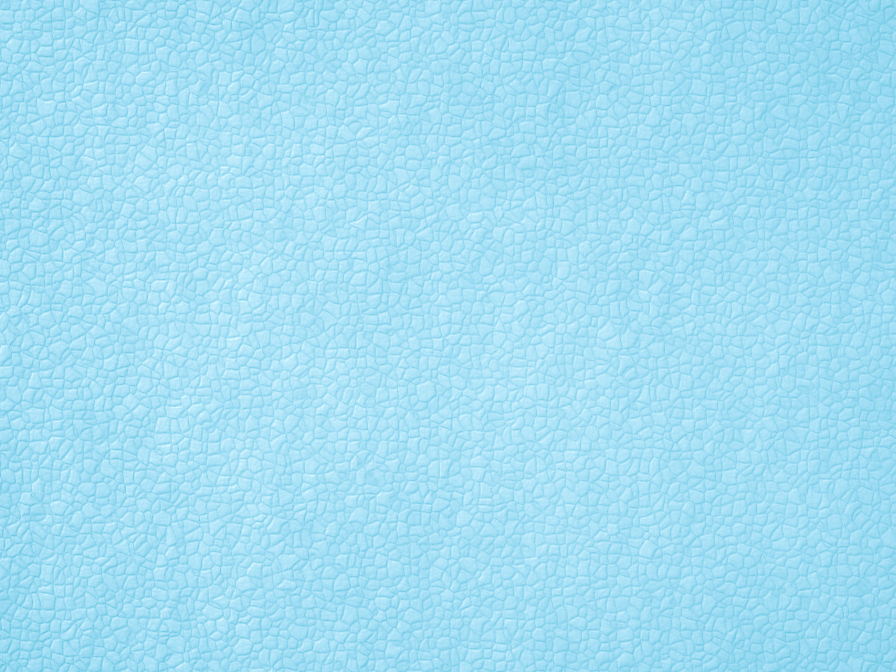
A WebGL 2 fragment shader for this texture:

```glsl
#version 300 es
precision highp float;
// Pale blue pebbled leather: weighted Voronoi grains of mixed size form a
// height field, which is lit from the upper left by a finite difference.
// A wide soft glow and faint steep wrinkles vary the tone over the sheet.
uniform vec2 u_resolution;
out vec4 fragColor;

vec2 hash2(vec2 p) {
  return fract(sin(vec2(dot(p, vec2(127.1, 311.7)), dot(p, vec2(269.5, 183.3)))) * 43758.5453);
}

float noise(vec2 p) {
  vec2 i = floor(p), f = fract(p);
  f = f * f * (3.0 - 2.0 * f);
  float low = mix(hash2(i).x, hash2(i + vec2(1, 0)).x, f.x);
  float high = mix(hash2(i + vec2(0, 1)).x, hash2(i + vec2(1, 1)).x, f.x);
  return mix(low, high, f.y);
}

// Rounded grains with narrow creases; random weights make sizes uneven.
float grains(vec2 p) {
  vec2 cell = floor(p);
  float nearest = 9.0, second = 9.0, rise = 0.0;
  for (int y = -1; y <= 1; y++) {
    for (int x = -1; x <= 1; x++) {
      vec2 id = cell + vec2(x, y);
      vec2 jitter = hash2(id);
      float size = hash2(id + 57.3).x;
      float d = length(id + 0.1 + 0.8 * jitter - p) - 0.4 * size * size;
      if (d < nearest) {
        second = nearest;
        nearest = d;
        rise = size;
      } else {
        second = min(second, d);
      }
    }
  }
  return (1.0 - exp(-4.5 * (second - nearest))) * (0.7 + 0.4 * rise);
}

float leatherHeight(vec2 p) {
  vec2 warp = vec2(noise(p * 48.0), noise(p * 48.0 + 31.7)) - 0.5;
  vec2 q = p + 0.009 * warp;
  float wrinkle = noise(mat2(0.97, 0.24, -0.24, 0.97) * q * vec2(55.0, 13.0));
  return grains(q * 64.0) + 0.28 * grains(q * 118.0 + 19.0) + 0.45 * wrinkle;
}

void main() {
  vec2 uv = gl_FragCoord.xy / u_resolution;
  vec2 p = gl_FragCoord.xy / u_resolution.y;

  // Slope towards the light
  vec2 toLight = 0.0017 * normalize(vec2(-0.6, 0.8));
  float behind = leatherHeight(p - toLight);
  float ahead = leatherHeight(p + toLight);
  float slope = behind - ahead;
  float level = 0.5 * (behind + ahead);

  // Tone from 0 (deep creases) to 4 (lit crowns)
  float relief = 1.9 * slope + 1.1 * (level - 1.05);
  float tone = 1.85 + relief * mix(1.15, 0.85, uv.x);
  tone += 0.9 * smoothstep(0.35, 0.9, slope) * smoothstep(0.8, 1.3, level) * (1.3 - uv.x);

  // Wide glow, left of the centre, and slight cloudiness
  vec2 off = uv - vec2(0.4, 0.52);
  tone += 2.2 * (0.176 - dot(off, off)) + 0.4 * (noise(p * 5.0) - 0.5);
  tone = clamp(tone, -1.2, 5.5);

  vec3 colour = vec3(0.50, 0.81, 0.91) + tone * vec3(0.0775, 0.035, 0.0325);
  colour.b -= 0.003 * tone * tone;
  fragColor = vec4(clamp(colour, 0.0, 1.0), 1.0);
}
```
